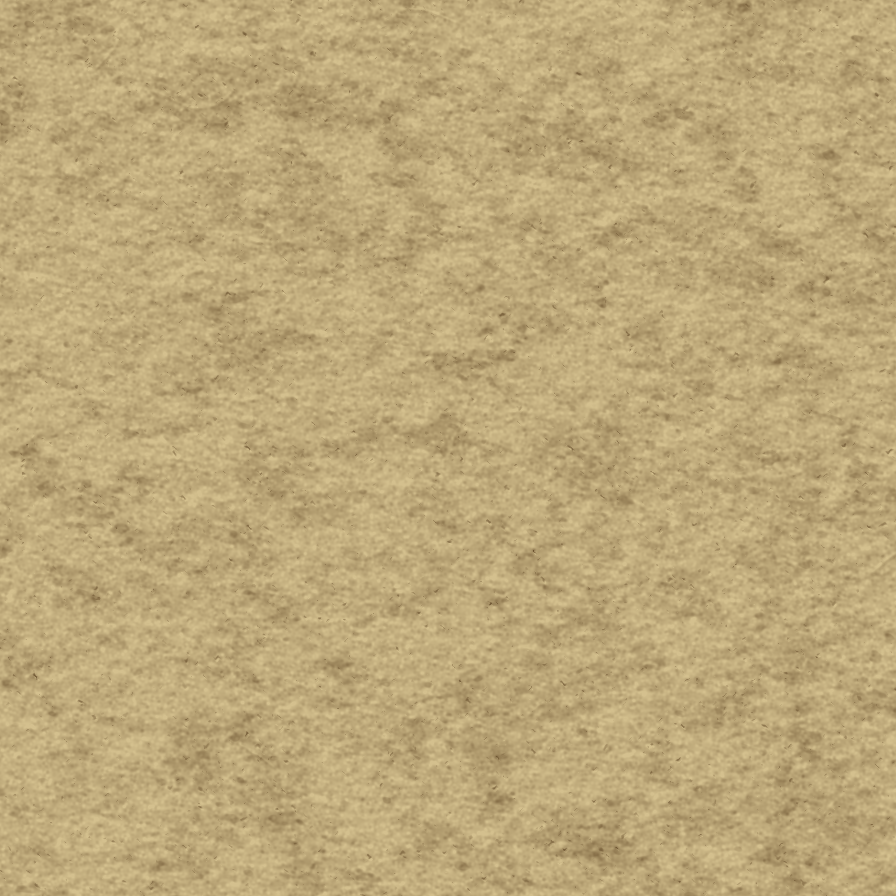
Reproduce this texture procedurally as a WebGL 2 fragment shader.

```glsl
#version 300 es
precision highp float;
uniform vec2 u_resolution;
out vec4 fragColor;

const vec3 SHADE_COLOR = vec3(0.58, 0.49, 0.33);
const vec3 SAND_COLOR = vec3(0.78, 0.70, 0.51);
const float BASE_TONE = 0.97;
const float STAIN_DEPTH = 0.45;
const float CRUMB_DEPTH = 0.35;
const float GRAIN_DEPTH = 0.10;
const float RELIEF_DEPTH = 0.11;
const float PIT_DEPTH = 0.95;
const float RIM_LIGHT = 0.35;
const float STAIN_SCALE = 27.0;
const float CRUMB_SCALE = 75.0;
const float RELIEF_SCALE = 48.0;
const float CREASE_SCALE = 10.0;
const float GRAIN_SCALE = 270.0;
const float TILT = 0.17;                           // radians, falling to the right
const vec2 STRETCH = vec2(0.66, 1.0);              // widens features along x
const vec2 LIGHT_STEP = vec2(-0.0014, 0.0026);     // offset toward the light
const float KERNEL_DEVIATION = 0.387;

// Integer hash giving three values in 0..1
vec3 hash3(ivec2 cell, int seed) {
    uvec3 v = uvec3(ivec3(cell, seed)) * 1664525u + 1013904223u;
    v.x += v.y * v.z; v.y += v.z * v.x; v.z += v.x * v.y;
    v ^= v >> 16u;
    v.x += v.y * v.z; v.y += v.z * v.x; v.z += v.x * v.y;
    return vec3(v >> 8u) / 16777216.0;
}

// Cellular noise: soft signed blobs around jittered cell points
float blobNoise(vec2 p, int seed) {
    ivec2 home = ivec2(floor(p));
    float sum = 0.0;
    for (int i = 0; i < 9; i++) {
        ivec2 cell = home + ivec2(i % 3 - 1, i / 3 - 1);
        vec3 h = hash3(cell, seed);
        vec2 d = vec2(cell) + h.xy - p;
        float w = max(0.0, 1.0 - dot(d, d));
        sum += (2.0 * h.z - 1.0) * w * w * w;
    }
    return sum;
}

// Layered blobs with unit deviation
float layers(vec2 p, int count, float gain, int seed) {
    float sum = 0.0, power = 0.0, amplitude = 1.0;
    for (int i = 0; i < count; i++) {
        sum += amplitude * blobNoise(p, seed + i);
        power += amplitude * amplitude;
        amplitude *= gain;
        p = p * 2.03 + vec2(7.3, 3.9);
    }
    return sum / (KERNEL_DEVIATION * sqrt(power));
}

// Rough surface with a few thin curved creases
float surfaceHeight(vec2 p) {
    float rough = layers(p * RELIEF_SCALE, 3, 0.65, 20);
    float fold = layers(p * CREASE_SCALE, 2, 0.4, 30) / 0.09;
    float mask = smoothstep(0.9, 1.9, layers(p * CREASE_SCALE, 1, 1.0, 40));
    return rough + 1.2 * mask * exp(-fold * fold);
}

// Scattered elongated pits; radius is in cell units
float pitLayer(vec2 p, float scale, float radius, float density, int seed) {
    float blur = 0.4 * scale / (u_resolution.y * radius);
    p *= scale;
    ivec2 home = ivec2(floor(p));
    float pit = 0.0;
    for (int i = 0; i < 9; i++) {
        ivec2 cell = home + ivec2(i % 3 - 1, i / 3 - 1);
        vec3 h = hash3(cell, seed);
        vec3 shape = hash3(cell, seed + 1);
        vec2 d = vec2(cell) + h.xy - p;
        float angle = (shape.x - 0.5) * 2.2;
        float c = cos(angle), s = sin(angle);
        d = vec2(c * d.x + s * d.y, c * d.y - s * d.x) * vec2(1.0, 1.2 + shape.y);
        float size = radius * mix(0.5, 1.2, shape.z);
        float body = 1.0 - smoothstep(0.25, 1.0 + blur, length(d) / size);
        pit = max(pit, body * step(h.z, density) * mix(0.35, 1.0, shape.y));
    }
    return pit;
}

float pits(vec2 p, float stain) {
    p += 0.001 * sin(p.yx * vec2(690.0, 610.0)) + 0.0006 * sin(p.yx * 1130.0);
    float coarse = pitLayer(p, 45.0, 0.18, 0.03 + 0.38 * stain, 50);
    float fine = pitLayer(p, 110.0, 0.21, 0.06 + 0.38 * stain, 60);
    return max(coarse, 0.75 * fine);
}

void main() {
    vec2 uv = gl_FragCoord.xy / u_resolution.y;
    float c = cos(TILT), s = sin(TILT);
    mat2 bedding = mat2(c, s, -s, c);
    vec2 p = (bedding * uv) * STRETCH;
    vec2 lit = (bedding * (uv + LIGHT_STEP)) * STRETCH;

    // Mottled stains with small dark crumbs
    float stain = smoothstep(-1.2, 2.4, layers(p * STAIN_SCALE, 4, 0.88, 10));
    float crumb = smoothstep(1.1, 2.6, layers(p * CRUMB_SCALE, 2, 0.9, 80) + stain - 0.3);

    // Grain and directional relief
    float grain = layers(uv * GRAIN_SCALE, 1, 1.0, 70);
    float relief = (surfaceHeight(p) - surfaceHeight(lit)) / 0.45;

    // Dark pits with a lit lower rim
    float pit = pits(uv, stain);
    float rim = max(0.0, pits(uv + LIGHT_STEP, stain) - pit);

    float tone = BASE_TONE - STAIN_DEPTH * stain - CRUMB_DEPTH * crumb + GRAIN_DEPTH * grain
        + RELIEF_DEPTH * clamp(relief, -2.5, 2.5) - PIT_DEPTH * pit + RIM_LIGHT * rim;
    fragColor = vec4(mix(SHADE_COLOR, SAND_COLOR, clamp(tone, -1.0, 1.25)), 1.0);
}
```
